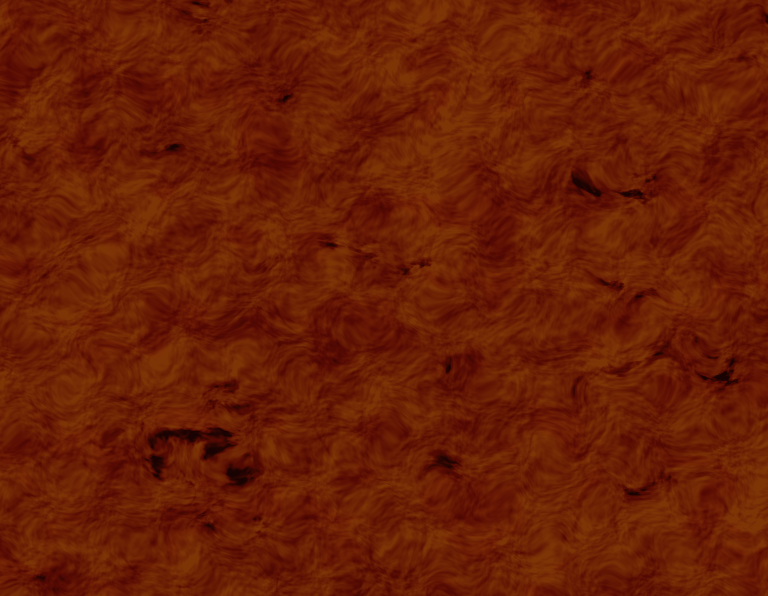
Give the GLSL for this texture, as a WebGL 2 fragment shader.

```glsl
#version 300 es
precision highp float;
// Worn, rust-brown leathery surface: warped gradient noise in several sizes
// makes one tone, which is lowered by red stains, creases and crumbly dark
// patches, embossed with a fine grain and then mapped through a colour ramp.

#define BASE_TONE 0.65
#define CLOUD_AMOUNT 0.42
#define MOTTLE_AMOUNT 0.62
#define GRAIN_AMOUNT 0.36
#define RELIEF_AMOUNT 0.40
#define STAIN_AMOUNT 0.26
#define CREASE_AMOUNT 0.24
#define PATCH_DEPTH 1.25
#define DEEP_COLOR vec3(0.10, 0.012, 0.008)
#define RED_COLOR vec3(0.33, 0.04, 0.01)
#define BROWN_COLOR vec3(0.47, 0.18, 0.02)
#define FLECK_COLOR vec3(0.56, 0.27, 0.07)

uniform vec2 u_resolution;
out vec4 fragColor;

vec2 hashGradient(vec2 cell) {
    vec3 h = fract(cell.xyx * vec3(0.1031, 0.1030, 0.0973));
    h += dot(h, h.yzx + 33.33);
    float angle = 6.2832 * fract((h.x + h.y) * h.z);
    return vec2(cos(angle), sin(angle));
}

float gradientNoise(vec2 p) {
    vec2 i = floor(p), f = fract(p);
    vec2 w = f * f * f * (f * (f * 6.0 - 15.0) + 10.0);
    vec2 e = vec2(0.0, 1.0);
    float a = dot(hashGradient(i), f);
    float b = dot(hashGradient(i + e.yx), f - e.yx);
    float c = dot(hashGradient(i + e.xy), f - e.xy);
    float d = dot(hashGradient(i + e.yy), f - e.yy);
    return mix(mix(a, b, w.x), mix(c, d, w.x), w.y);
}

float fbm(vec2 p, int octaves) {
    float sum = 0.0, amplitude = 1.0;
    for (int i = 0; i < octaves; i++) {
        sum += amplitude * gradientNoise(p);
        p = mat2(1.6, 1.2, -1.2, 1.6) * p + 17.3;
        amplitude *= 0.55;
    }
    return sum;
}

// Fine bumpy height, slightly longer across than up
float grainHeight(vec2 p) {
    return fbm(p * vec2(44.0, 58.0) + 71.0, 3);
}

void main() {
    vec2 p = gl_FragCoord.xy / u_resolution.y;
    vec2 bend = vec2(gradientNoise(p * 13.0 + 5.0), gradientNoise(p * 13.0 + 43.0));
    vec2 q = p + 0.035 * bend;

    // Broad clouds and slanted mottling
    float cloud = fbm(p * vec2(3.4, 4.2) + 9.0, 3);
    vec2 slanted = mat2(0.87, -0.5, 0.5, 0.87) * q;
    float mottle = fbm(slanted * vec2(10.0, 15.0) + 31.0, 4);

    // Grain and its lighting from the upper left
    float grain = grainHeight(q);
    float relief = grain - grainHeight(q + vec2(-0.004, 0.005));

    // Red stains and short broken creases
    float stain = smoothstep(0.02, 0.45, fbm(q * vec2(8.0, 10.0) + 57.0, 4));
    float line = 1.0 - smoothstep(0.01, 0.06, abs(gradientNoise(q * 14.0 + 83.0)));
    float crease = line * smoothstep(0.05, 0.35, gradientNoise(p * 10.0 + 23.0));

    // Clustered dark patches with crumbled interiors
    float cluster = smoothstep(0.16, 0.56, fbm(q * vec2(4.2, 6.2) + 3.0, 3));
    float crumble = smoothstep(-0.08, 0.38, fbm(q * vec2(21.0, 29.0) + 13.0, 4));
    float patchMask = cluster * crumble;

    float tone = BASE_TONE + CLOUD_AMOUNT * cloud + MOTTLE_AMOUNT * mottle
        + GRAIN_AMOUNT * grain + RELIEF_AMOUNT * relief
        - STAIN_AMOUNT * stain - CREASE_AMOUNT * crease - PATCH_DEPTH * patchMask;

    // Colour ramp: near black, dark red, brown
    float t = clamp(tone, 0.0, 1.2);
    vec3 color = mix(RED_COLOR, BROWN_COLOR, vec3(pow(t, 0.85), t, t));
    color.g *= 1.0 - 0.14 * stain;
    color = mix(color, DEEP_COLOR, smoothstep(0.0, 0.9, -tone));

    // Sparse tan flecks around the patches
    float fleck = smoothstep(0.36, 0.52, gradientNoise(q * vec2(34.0, 46.0) + 91.0));
    color = mix(color, FLECK_COLOR, 0.5 * fleck * cluster * (1.0 - crumble));

    fragColor = vec4(color, 1.0);
}
```
